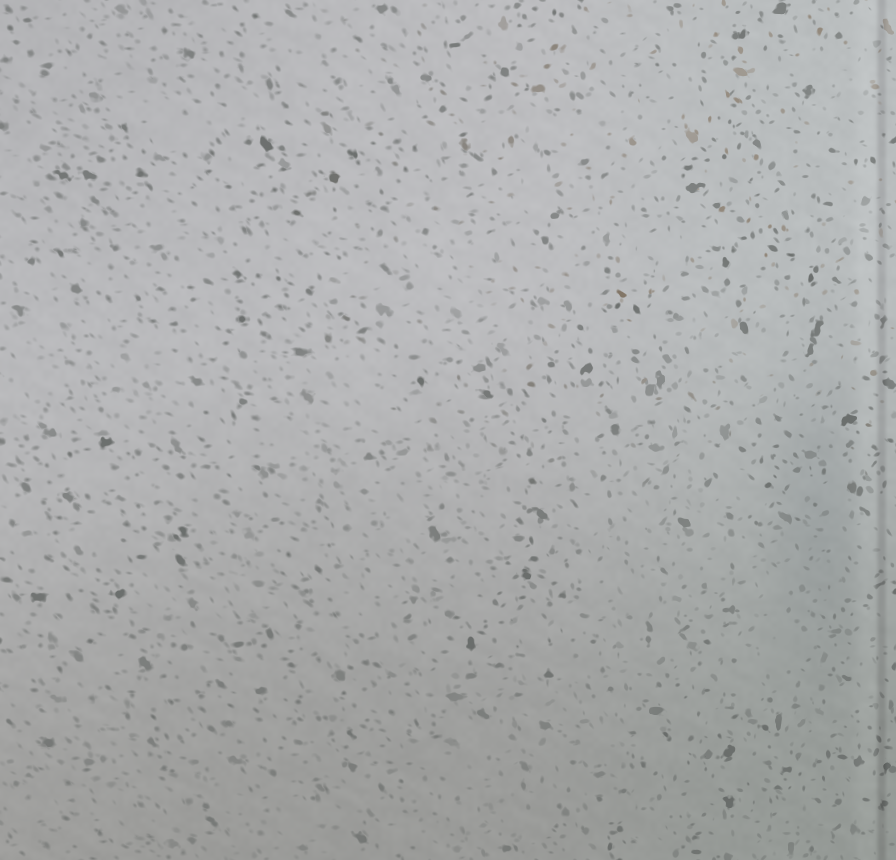
Reproduce this texture procedurally as a Shadertoy shader.

```glsl
// Pale grey speckled stone panel with soft uneven light and a seam at the right edge.
#define LIGHT_STONE vec3(0.740, 0.742, 0.752)
#define SHADE_STONE vec3(0.597, 0.603, 0.594)
#define SPECK_GREY  vec3(0.385, 0.400, 0.392)
#define SPECK_BROWN vec3(0.500, 0.430, 0.350)
#define GRAIN_ANGLE 0.45
#define BLUR_LEFT   0.0026
#define BLUR_RIGHT  0.0014
#define SEAM_X      0.984

float hash(vec2 p) {
    vec3 q = fract(vec3(p.xyx) * 0.1031);
    q += dot(q, q.yzx + 33.33);
    return fract((q.x + q.y) * q.z);
}

float noise(vec2 p) {
    vec2 i = floor(p), f = fract(p);
    f = f * f * (3.0 - 2.0 * f);
    return mix(mix(hash(i), hash(i + vec2(1, 0)), f.x),
               mix(hash(i + vec2(0, 1)), hash(i + vec2(1, 1)), f.x), f.y);
}

mat2 rotation(float a) {
    return mat2(cos(a), -sin(a), sin(a), cos(a));
}

// Scattered ragged grains: x is coverage, y is the brown tint of the strongest one.
vec2 specks(vec2 p, float cells, float density, float radius, float seed, float across) {
    float blur = mix(BLUR_LEFT, BLUR_RIGHT, across);
    vec2 home = floor(p * cells);
    vec2 best = vec2(0.0);
    for (int y = -1; y <= 1; y++)
    for (int x = -1; x <= 1; x++) {
        vec2 id = home + vec2(x, y);
        vec2 key = id + seed;
        if (hash(key) > density) continue;
        vec2 center = (id + vec2(hash(key + 17.3), hash(key + 41.7))) / cells;
        float spread = mix(1.3, 3.0, across);
        float angle = GRAIN_ANGLE + (hash(key + 63.1) - 0.5) * spread;
        float size = radius * mix(0.6, 1.3, hash(key + 85.9));
        float stretch = mix(1.1, 2.3, hash(key + 107.2));
        vec2 d = rotation(-angle) * (p - center);
        d *= vec2(inversesqrt(stretch), sqrt(stretch));
        float ragged = (noise(p * 210.0 + seed) - 0.5) * size * 1.1;
        float cover = 1.0 - smoothstep(-blur, blur, length(d) - size + ragged);
        cover *= mix(0.35, 1.0, hash(key + 129.4));
        float brown = step(0.82, hash(key + 151.6));
        if (cover > best.x) best = vec2(cover, brown);
    }
    return best;
}

// Broad light falling off toward the lower right, with a shadow beside the seam.
vec3 stone(vec2 uv, vec2 p) {
    float drift = noise(p * 3.0 + 5.0) - 0.5;
    float light = smoothstep(-0.02, 0.72, uv.y - 0.08 * (uv.x - 0.5) + 0.07 * drift);
    vec3 color = mix(SHADE_STONE, LIGHT_STONE, light);
    color += vec3(0.016, 0.010, 0.010) * (1.0 - uv.x) * (1.0 - light);
    color += vec3(-0.014, 0.0, -0.006) * smoothstep(0.55, 0.9, uv.x);
    color -= 0.035 * smoothstep(0.65, 0.0, length(uv - vec2(0.0, 1.0)));
    vec2 s = (uv - vec2(0.915, 0.40)) / vec2(0.05, 0.17);
    color -= vec3(0.050, 0.045, 0.040) * exp(-dot(s, s));
    return color;
}

void mainImage(out vec4 fragColor, in vec2 fragCoord) {
    vec2 uv = fragCoord / iResolution.xy;
    vec2 p = fragCoord / iResolution.y;
    float across = smoothstep(0.25, 0.85, uv.x);
    vec3 color = stone(uv, p);

    // Faint streaks and mottling along the grain
    vec2 g = rotation(-GRAIN_ANGLE) * p;
    color += 0.018 * (noise(g * vec2(35.0, 90.0)) - 0.5);
    color += 0.014 * (noise(p * 150.0) - 0.5);

    // Large, medium and fine grains, thinned by loose clustering
    float cluster = mix(0.65, 1.3, noise(p * 11.0 + 20.0));
    vec2 large = specks(p, 25.0, 0.30, 0.0052, 11.0, across);
    vec2 medium = specks(p, 46.0, 0.46, 0.0031, 237.0, across) * vec2(0.80, 1.0);
    vec2 fine = specks(p, 78.0, 0.40, 0.0020, 519.0, across) * vec2(0.65, 1.0);
    vec2 grain = large;
    if (medium.x > grain.x) grain = medium;
    if (fine.x > grain.x) grain = fine;
    float warm = grain.y * across * smoothstep(0.4, 0.65, uv.y);
    vec3 ink = mix(SPECK_GREY, SPECK_BROWN, warm);
    color = mix(color, ink, clamp(grain.x * cluster, 0.0, 1.0) * 0.88);

    // Pale raised strip and thin dark seam
    float strip = smoothstep(0.945, 0.966, uv.x) * (1.0 - smoothstep(0.972, SEAM_X, uv.x));
    float seam = 1.0 - smoothstep(0.001, 0.008, abs(uv.x - SEAM_X));
    color += 0.025 * strip;
    color -= vec3(0.065, 0.070, 0.068) * seam;

    fragColor = vec4(clamp(color, 0.0, 1.0), 1.0);
}
```
